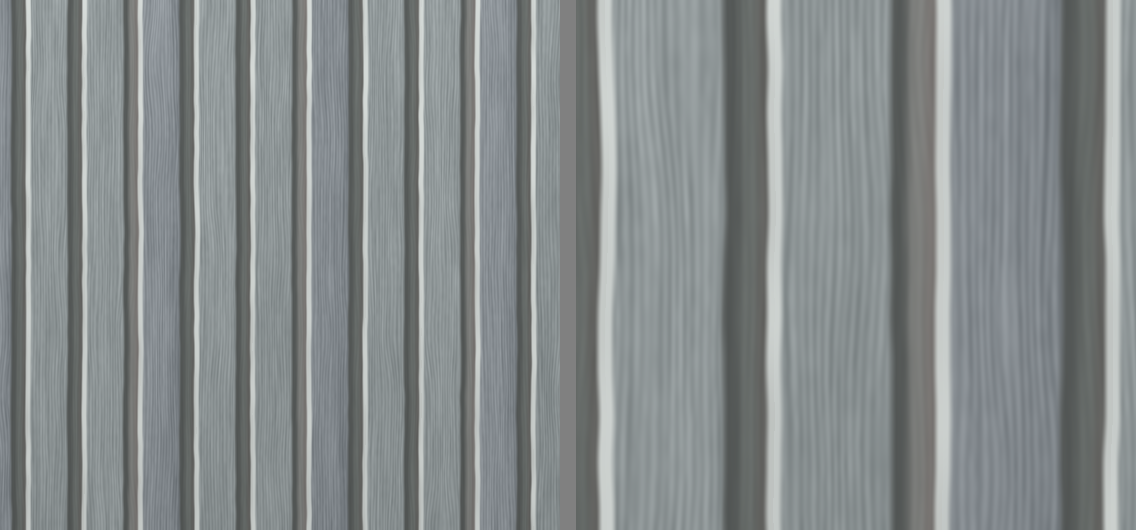
Left: the whole. Right: its middle third, enlarged.
Write a Shadertoy shader that draws this texture.

```glsl
float hash(vec2 p) {
    vec3 q = fract(vec3(p.xyx) * 0.1031);
    q += dot(q, q.yzx + 33.33);
    return fract((q.x + q.y) * q.z);
}

float noise(vec2 p) {
    vec2 i = floor(p), f = fract(p);
    f = f * f * (3.0 - 2.0 * f);
    return mix(mix(hash(i), hash(i + vec2(1, 0)), f.x),
               mix(hash(i + vec2(0, 1)), hash(i + vec2(1, 1)), f.x), f.y);
}

// Wavering vertical fibres, roughly -1 to 1
float woodGrain(vec2 p, float seed) {
    float drift = noise(vec2(p.x * 26.0 + seed, p.y * 8.0)) - 0.5;
    float x = p.x + 0.009 * drift;
    float fibres = noise(vec2(x * 290.0 + seed, p.y * 13.0)) - 0.5;
    float ripple = sin(x * 1180.0 + 5.0 * noise(vec2(x * 60.0, p.y * 11.0 + seed)));
    float flecks = noise(vec2(x * 330.0, p.y * 75.0 + seed)) - 0.5;
    return fibres * 1.1 + ripple * 0.38 + flecks * 0.4;
}

void mainImage(out vec4 fragColor, in vec2 fragCoord) {
    vec2 p = fragCoord / iResolution.xy;

    // Ten slats across, with slightly uneven edges
    float wobble = noise(vec2(p.x * 10.0, p.y * 9.0)) - 0.5
                 + 0.5 * (noise(vec2(p.x * 40.0, p.y * 32.0)) - 0.5);
    float t = (p.x - 0.0508) / 0.10026 + 0.024 * wobble;
    float slat = floor(t), u = fract(t);
    float kind = mod(slat, 3.0);
    float wideJoint = step(0.5, kind) * step(kind, 1.5);
    float coolSlat = step(1.5, kind);
    float grain = woodGrain(p, 17.0 * (slat + 2.0));

    // Front face of the slat
    vec3 face = mix(vec3(0.55, 0.58, 0.585), vec3(0.53, 0.555, 0.575), coolSlat);
    face += 0.025 * (hash(vec2(slat + 9.0, 4.0)) - 0.5);
    face += 0.03 * (noise(vec2(p.x * 45.0, p.y * 3.0)) - 0.5);
    face -= 0.045 * coolSlat * smoothstep(0.42, 0.68, u);
    face += 0.062 * grain;

    // Shadowed edge and floor of the groove
    vec3 shadow = vec3(0.33, 0.345, 0.34);
    vec3 grooveFloor = mix(vec3(0.405, 0.425, 0.415), vec3(0.49, 0.495, 0.485), wideJoint);
    grooveFloor += 0.02 * grain;
    grooveFloor -= vec3(0.02, 0.04, 0.04) * smoothstep(0.86, 0.93, u);
    vec3 groove = mix(shadow + 0.012 * grain, grooveFloor, smoothstep(0.745, 0.84, u));
    vec3 color = mix(face, groove, smoothstep(0.665, 0.725, u + 0.008 * grain));

    // Bright bevel on the left edge of each slat
    float d = abs(fract(t + 0.5) - 0.5);
    float bevel = 1.0 - smoothstep(0.022, 0.066, d);
    float gleam = 0.84 + 0.16 * noise(vec2(floor(t + 0.5) * 7.0 + 9.0, p.y * 15.0));
    color = mix(color, vec3(0.82, 0.84, 0.83), bevel * gleam);

    // Light falls off towards the bottom
    color *= mix(0.95, 1.035, p.y);
    fragColor = vec4(color, 1.0);
}
```
